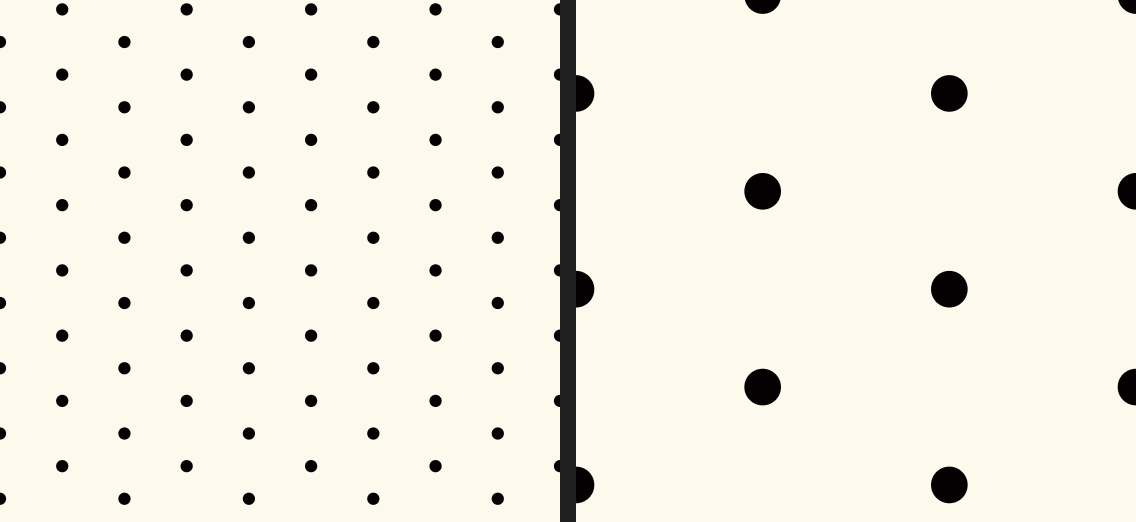
Left: the whole. Right: its middle third, enlarged.
A WebGL 2 fragment shader for this pattern:

```glsl
#version 300 es
precision highp float;
// Small black polka dots in staggered rows on a cream ground.

uniform vec2 u_resolution;
out vec4 fragColor;

const vec3 CREAM = vec3(0.992, 0.975, 0.925);
const vec3 BLACK = vec3(0.010, 0.005, 0.005);
const float COLUMNS = 4.5;       // dots across the width
const float ROWS = 16.0;         // dot rows down the height
const float FIRST_ROW = 0.288;   // top row centre, in row heights
const float DOT_RADIUS = 0.0109; // fraction of the width

// Signed distance to the nearest dot, in canvas widths.
float dotDistance(vec2 uv, float aspect) {
    float v = (1.0 - uv.y) * ROWS - FIRST_ROW;
    float row = floor(v + 0.5);

    // Even rows, counted from the top, shift by half a column.
    float shift = 0.5 * (1.0 - mod(row, 2.0));
    float u = uv.x * COLUMNS - shift;

    vec2 offset = vec2(fract(u + 0.5) - 0.5, v - row);
    return length(offset * vec2(1.0 / COLUMNS, aspect / ROWS)) - DOT_RADIUS;
}

void main() {
    vec2 uv = gl_FragCoord.xy / u_resolution;
    float aspect = u_resolution.y / u_resolution.x;
    float pixel = 1.0 / u_resolution.x;

    // One-pixel soft edge around each dot.
    float coverage = clamp(0.5 - dotDistance(uv, aspect) / pixel, 0.0, 1.0);
    fragColor = vec4(mix(CREAM, BLACK, coverage), 1.0);
}
```
